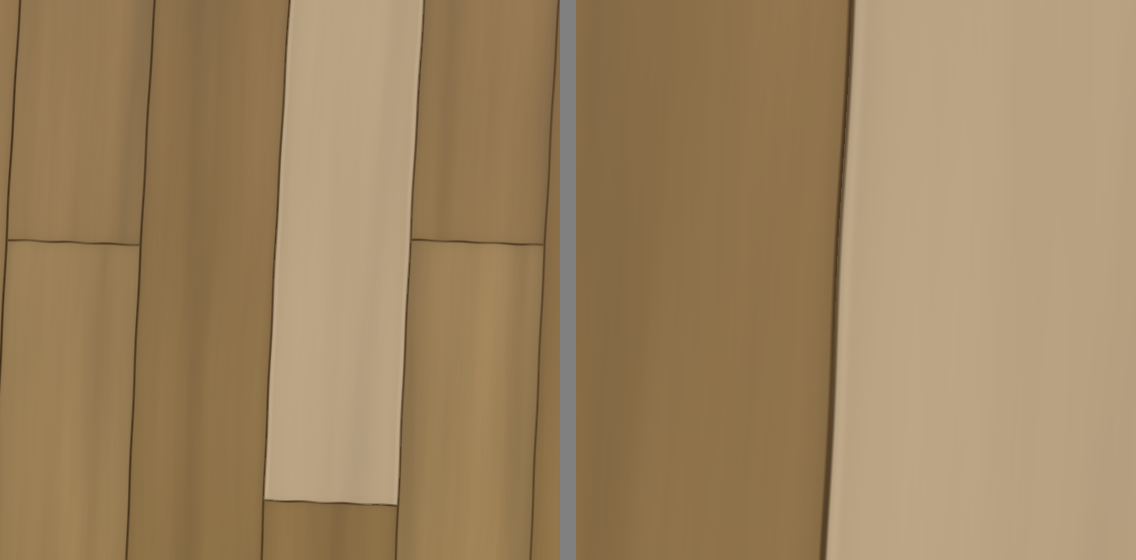
Left, the full canvas; right, a detail of the centre.
A Shadertoy shader for this texture:

```glsl
// Wooden floor of long, slightly leaning planks with staggered butt joints and one pale board.
#define PLANK_WIDTH 0.2405
#define PLANK_LENGTH 1.395
#define STAGGER 0.465
#define FIRST_JOINT 0.567
#define LEAN 0.0505
#define SEAM_HALF 0.0019
#define GRAIN 0.055
#define DARK_WOOD vec3(0.545, 0.435, 0.280)
#define LIGHT_WOOD vec3(0.615, 0.505, 0.345)
#define PALE_WOOD vec3(0.725, 0.637, 0.510)
#define GAP vec3(0.250, 0.175, 0.095)

// Layered sines, stretched along the plank and bent by slower sines.
float woodGrain(vec2 p, float seed) {
    float sum = 0.0, amp = 0.5;
    vec2 freq = vec2(22.0, 1.7);
    for (int i = 0; i < 7; i++) {
        float phase = seed * (1.3 + float(i));
        float bend = 1.2 * sin(freq.y * p.y + phase);
        float fade = 0.6 + 0.4 * sin(1.7 * freq.y * p.y + 0.37 * freq.x * p.x - phase);
        sum += amp * fade * sin(freq.x * p.x + bend + phase);
        freq *= vec2(1.91, 1.63);
        amp *= 0.66;
    }
    return sum;
}

// Soft line around distance zero, never thinner than a pixel.
float softLine(float dist, float halfWidth, float pixel) {
    float soft = max(pixel, 0.0013);
    return 1.0 - smoothstep(halfWidth - soft, halfWidth + soft, dist);
}

void mainImage(out vec4 fragColor, in vec2 fragCoord) {
    float pixel = 1.0 / iResolution.y;
    vec2 uv = fragCoord * pixel;

    // Plank layout: leaning columns, each shifted along its length
    float wobble = 0.0005 * sin(31.0 * uv.y + 9.0 * uv.x);
    float across = uv.x + 0.0145 - LEAN * uv.y + 0.012 * uv.y * (1.0 - uv.y) + wobble;
    float u = across / PLANK_WIDTH;
    float column = floor(u);
    float side = fract(u);
    float along = uv.y + 0.0096 * (side - 0.5) + 0.0006 * sin(90.0 * uv.x);
    float v = (along - FIRST_JOINT - STAGGER * column) / PLANK_LENGTH;
    float row = floor(v);
    float end = fract(v);
    float seamDist = min(side, 1.0 - side) * PLANK_WIDTH;
    float jointDist = min(end, 1.0 - end) * PLANK_LENGTH;

    // Tone of each plank
    float seed = 3.7 * column + 5.3 * row;
    float tone = 0.5 + 0.42 * cos(2.76 * column + 1.5 * row + 1.16);
    float pale = float(mod(column, 5.0) == 2.0 && row == -1.0);
    vec3 color = mix(mix(DARK_WOOD, LIGHT_WOOD, tone), PALE_WOOD, pale);
    color.b += 0.022 * (uv.y - 0.5) * (1.0 - pale);

    // Grain, darker heart streaks and faint cloudy blotches
    vec2 local = vec2(across, uv.y);
    float grain = woodGrain(local, seed);
    float streakPath = 34.0 * across + 0.7 * sin(2.3 * uv.y + seed) + 2.1 * seed;
    float streak = pow(0.5 + 0.5 * sin(streakPath), 8.0);
    float blotch = sin(13.0 * across + 5.0 * uv.y + seed) * sin(7.0 * uv.y - 9.0 * across);
    float strength = mix(1.0, 0.45, pale);
    color *= 1.0 + strength * (GRAIN * grain - 0.06 * streak + 0.014 * blotch);

    // Shaded plank edges, with a bright rim on the pale board
    color *= 1.0 - 0.09 * strength * exp(-seamDist / 0.012);
    color *= 1.0 - 0.06 * strength * exp(-jointDist / 0.008);
    color += 0.035 * pale * exp(-pow((seamDist - 0.006) / 0.003, 2.0));

    // Long seams fade to the right; butt joints are fainter and uneven
    float seamWear = mix(1.0, 0.65, uv.x) * (0.9 + 0.1 * sin(17.0 * uv.y + 4.0 * column));
    float jointWear = 0.62 + 0.15 * sin(70.0 * uv.x + seed);
    float seam = softLine(seamDist, SEAM_HALF, pixel) * seamWear;
    float joint = softLine(jointDist, SEAM_HALF, pixel) * jointWear;
    color = mix(color, GAP, max(seam, joint));

    fragColor = vec4(clamp(color, 0.0, 1.0), 1.0);
}
```
